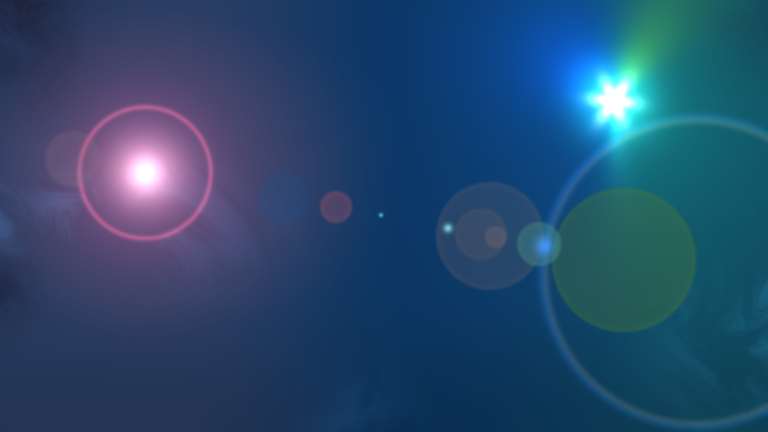
This background is drawn by a Shadertoy shader. Its source:

```glsl
#define PINK_POS vec2(0.336, 0.600)
#define STAR_POS vec2(1.421, 0.766)
#define ARC_POS vec2(1.613, 0.370)
#define PINK_RING 0.152
#define ARC_RADIUS 0.354
#define DEEP_BLUE vec3(0.045, 0.205, 0.365)
#define DEEP_TEAL vec3(0.055, 0.265, 0.365)
#define DUSK vec3(0.195, 0.245, 0.385)
#define GRUNGE_SCALE 9.0
#define GHOSTS 9

// Lens ghosts: centre, radius, opacity
const vec4 ghostShape[GHOSTS] = vec4[](
    vec4(0.169, 0.632, 0.066, 0.20), vec4(0.655, 0.542, 0.058, 0.22),
    vec4(0.778, 0.521, 0.037, 0.42), vec4(1.134, 0.454, 0.125, 0.28),
    vec4(1.113, 0.458, 0.060, 0.20), vec4(1.148, 0.451, 0.025, 0.25),
    vec4(1.444, 0.398, 0.167, 0.42), vec4(1.248, 0.435, 0.051, 0.40),
    vec4(0.169, 0.632, 0.060, 0.06));
const vec3 ghostTint[GHOSTS] = vec3[](
    vec3(0.55, 0.42, 0.50), vec3(0.08, 0.34, 0.58),
    vec3(0.62, 0.33, 0.42), vec3(0.48, 0.40, 0.42),
    vec3(0.52, 0.42, 0.40), vec3(0.62, 0.46, 0.42),
    vec3(0.29, 0.47, 0.22), vec3(0.30, 0.58, 0.52),
    vec3(0.60, 0.50, 0.55));

float gauss(float d, float width) {
    d /= width;
    return exp(-d * d);
}

// Directional beam: 1 along axis, falling off with angle
float beam(vec2 dir, vec2 axis, float sharpness) {
    return pow(max(dot(dir, normalize(axis)), 0.0), sharpness);
}

// Layered, rotated and warped sines, about -1 to 1
float grunge(vec2 p) {
    float sum = 0.0, amp = 0.5;
    for (int i = 0; i < 7; i++) {
        p += 0.55 * sin(p.yx * 1.3 + float(i));
        sum += amp * sin(p.x) * sin(p.y + 0.7);
        p = mat2(1.35, 1.15, -1.15, 1.35) * p + 2.3;
        amp *= 0.66;
    }
    return sum;
}

vec3 backdrop(vec2 p) {
    vec3 col = mix(DEEP_BLUE, DEEP_TEAL, smoothstep(0.9, 1.7, p.x));
    float halo = smoothstep(0.62, 0.28, length(p - PINK_POS));
    float leftSide = smoothstep(0.95, 0.45, p.x);
    col = mix(col, DUSK, max(halo, leftSide * 0.75));
    col *= mix(0.86, 1.0, smoothstep(0.0, 0.35, p.y));

    // Worn patches, lighter clouds and dark corners
    float n = grunge(p * GRUNGE_SCALE);
    float patchy = smoothstep(-0.25, 0.7, n);
    float cloud = gauss(p.y - 0.48, 0.13) * smoothstep(0.85, 0.1, p.x)
                + gauss(length(p - vec2(1.78, 0.22)), 0.22)
                + 0.5 * gauss(length(p - vec2(0.82, 0.03)), 0.12);
    col += vec3(0.05, 0.10, 0.13) * cloud * patchy;
    float dark = gauss(length(p - vec2(0.0, 1.0)), 0.17)
               + 0.7 * gauss(length(p - vec2(0.0, 0.33)), 0.08)
               + 0.4 * gauss(length(p - vec2(1.78, 1.0)), 0.15);
    return mix(col, vec3(0.09, 0.08, 0.15), clamp(dark * (0.65 + 0.6 * n), 0.0, 0.85));
}

vec3 pinkLight(vec2 p) {
    float d = length(p - PINK_POS);
    vec3 glow = vec3(0.34, 0.09, 0.14) * gauss(d, 0.21);
    glow += vec3(0.50, 0.39, 0.38) * gauss(d, 0.080);
    glow += vec3(0.35) * gauss(d, 0.035);
    return glow + vec3(0.28, 0.07, 0.09) * gauss(d - PINK_RING, 0.0065);
}

vec3 starLight(vec2 p) {
    vec2 v = p - STAR_POS;
    float r = length(v);
    vec2 dir = v / max(r, 0.0001);
    float side = smoothstep(-0.45, 0.45, dir.x);
    vec3 glow = mix(vec3(0.0, 0.10, 0.30), vec3(0.04, 0.32, 0.20), side) * exp(-r / 0.26);
    glow += vec3(0.0, 0.18, 0.70) * beam(dir, vec2(-0.75, 0.66), 3.0) * exp(-r / 0.15);
    glow += vec3(0.24, 0.28, -0.12) * beam(dir, vec2(0.5, 0.86), 12.0) * exp(-r / 0.22);
    glow += vec3(0.10, 0.40, 0.35) * beam(dir, vec2(0.06, -1.0), 40.0) * exp(-r / 0.10);
    glow += vec3(0.10, 0.62, 0.62) * gauss(r, 0.085);
    // Jagged white core
    float spikes = 1.0 + 0.22 * cos(6.0 * atan(v.y, v.x + 0.00001) + 0.6);
    return glow + vec3(1.5, 1.2, 1.0) * gauss(r, 0.038 * spikes);
}

void mainImage(out vec4 fragColor, in vec2 fragCoord) {
    vec2 p = fragCoord / iResolution.y;
    float soft = 1.5 / iResolution.y + 0.002;
    vec3 col = backdrop(p) + pinkLight(p) + starLight(p);

    // Large arc with split colours
    float arc = length(p - ARC_POS) - ARC_RADIUS;
    col += vec3(0.11, 0.07, 0.04) * gauss(arc + 0.004, 0.009);
    col += vec3(0.02, 0.05, 0.11) * gauss(arc - 0.006, 0.010);

    // Translucent discs, slightly brighter at the rim
    for (int i = 0; i < GHOSTS; i++) {
        vec4 g = ghostShape[i];
        float d = length(p - g.xy) - g.z;
        float cover = smoothstep(soft, -soft, d) * (0.85 + 0.25 * gauss(d, 0.012));
        col = mix(col, ghostTint[i], g.w * cover);
    }

    // Small sparks
    col += vec3(0.05, 0.16, 0.42) * gauss(length(p - vec2(1.260, 0.431)), 0.022);
    col += vec3(0.35, 0.55, 0.42) * gauss(length(p - vec2(1.037, 0.472)), 0.010);
    col += vec3(0.20, 0.50, 0.40) * gauss(length(p - vec2(0.882, 0.502)), 0.005);
    fragColor = vec4(clamp(col, 0.0, 1.0), 1.0);
}
```
